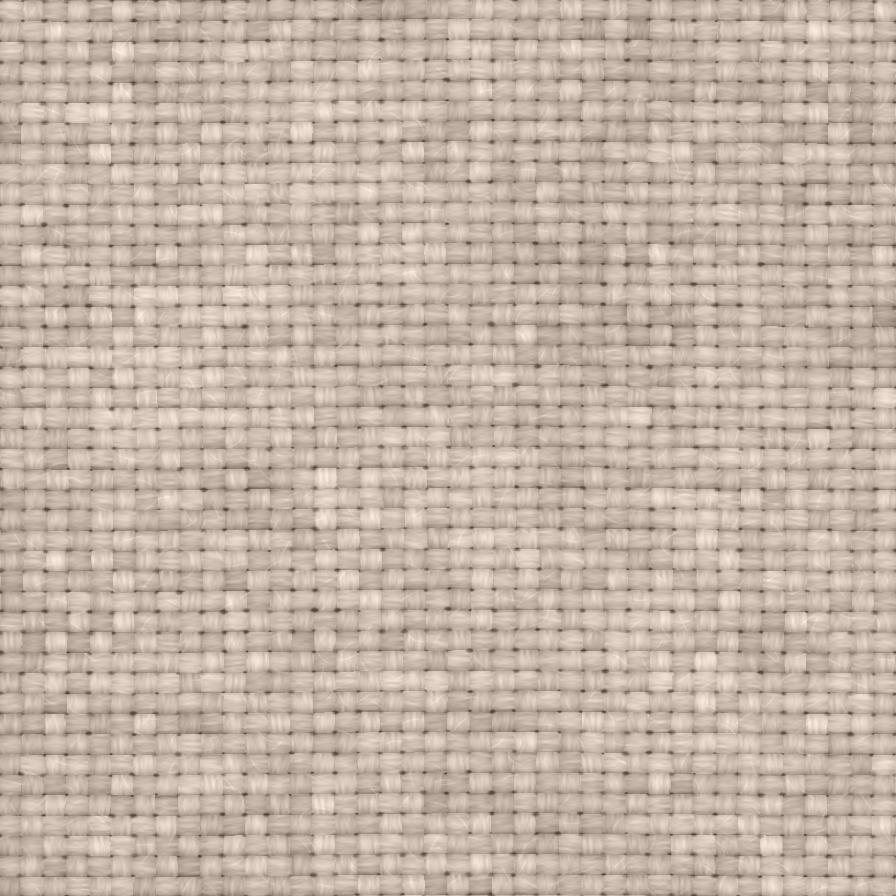
This texture is drawn by a Shadertoy shader. Its source:

```glsl
// Plain-weave linen in warm beige: vertical warp and horizontal weft threads pass
// over and under each other. Rounded, lifted threads are compared by height, then
// shaded with stretched fibre noise, uneven yarn, small dark pores and loose hairs.

#define THREADS vec2(40.0, 44.0)
#define WARP_HALF_WIDTH 0.46
#define WEFT_HALF_WIDTH 0.53
#define THREAD_JITTER 0.10
#define YARN_VARIATION 0.17
#define CROSSING_VARIATION 0.11
#define FIBRE_CONTRAST 0.34
#define PORE_SIZE vec2(0.17, 0.12)
#define HAIR_GRID 36.0
#define HAIR_STRENGTH 0.10
#define DARK_COLOR vec3(0.45, 0.39, 0.34)
#define LIGHT_COLOR vec3(0.95, 0.89, 0.84)

const float PI = 3.14159265;

float hash(vec2 p) {
    return fract(sin(dot(p, vec2(127.1, 311.7))) * 43758.545);
}

float noise(vec2 p) {
    vec2 i = floor(p), f = fract(p);
    f = f * f * (3.0 - 2.0 * f);
    return mix(mix(hash(i), hash(i + vec2(1, 0)), f.x),
               mix(hash(i + vec2(0, 1)), hash(i + vec2(1, 1)), f.x), f.y);
}

// Sideways drift of one thread along its length
float drift(float id, float along) {
    float seed = hash(vec2(id, 3.7));
    return THREAD_JITTER * (seed - 0.5 + 0.5 * sin(along * 0.9 + seed * 40.0));
}

// Slow tone change of one thread along its length
float yarnTone(float id, float along) {
    return 0.5 * (hash(vec2(id, 9.2)) - 0.5) + 1.1 * (noise(vec2(along * 0.35, id * 7.0)) - 0.5);
}

// Slubs: thick and thin places along a thread
float slub(float id, float along) {
    return 1.0 + 0.22 * (noise(vec2(along * 0.6, id * 5.0 + 90.0)) - 0.5);
}

// Irregular strands running along a thread, from -0.5 to 0.5
float fibres(float across, float along, float seed) {
    float bent = across + (seed - 0.5) * 0.16 * along;
    vec2 q = vec2(bent * 7.0, along * 1.3) + seed * 60.0;
    return 0.65 * noise(q) + 0.35 * noise(q * vec2(1.9, 3.0) + 9.0) - 0.5;
}

// Round cross-section, 1 at the middle and 0 at the edge
float roundness(float across, float halfWidth) {
    float a = across / halfWidth;
    return sqrt(max(0.0, 1.0 - a * a));
}

// Coverage of short curved hairs scattered on a jittered grid
float hairs(vec2 uv, float pixel) {
    vec2 p = uv * HAIR_GRID;
    vec2 cell = floor(p);
    float cover = 0.0;
    for (int y = -1; y <= 1; y++)
    for (int x = -1; x <= 1; x++) {
        vec2 id = cell + vec2(x, y);
        vec2 d = p - id - vec2(hash(id + 31.0), hash(id + 53.0));
        float angle = (hash(id + 17.0) - 0.5) * PI * 0.8;
        d = mat2(cos(angle), sin(angle), -sin(angle), cos(angle)) * d;
        d.y += (hash(id + 71.0) - 0.5) * 1.4 * d.x * d.x;
        float line = 1.0 - smoothstep(0.01, 0.02 + pixel, abs(d.y));
        float ends = 1.0 - smoothstep(0.2, 0.5, abs(d.x));
        cover = max(cover, line * ends * step(0.4, hash(id + 97.0)));
    }
    return cover;
}

void mainImage(out vec4 fragColor, in vec2 fragCoord) {
    vec2 uv = fragCoord / iResolution.y;
    float pixel = 1.0 / iResolution.y;

    // Thread grid, almost straight
    vec2 p = uv * THREADS + 0.06 * sin(uv.yx * vec2(9.0, 7.0) + 0.8);
    vec2 id = floor(p);
    vec2 f = p - id - 0.5;
    float side = 1.0 - 2.0 * mod(id.x + id.y, 2.0);
    float seed = hash(id);
    float weftId = id.y + 200.0;

    // Cross-sections and over-under lift of both threads
    vec2 across = f - vec2(drift(id.x, p.y), drift(weftId, p.x));
    float warpLift = side * cos(PI * f.y);
    float weftLift = -side * cos(PI * f.x);
    float warpBody = roundness(across.x, WARP_HALF_WIDTH * slub(id.x, p.y));
    float weftBody = roundness(across.y, WEFT_HALF_WIDTH * slub(weftId, p.x) * (0.92 + 0.08 * weftLift));

    // Warp floats are flat with dipping ends, weft floats bulge like lenses
    float warpTone = 0.36 + 0.15 * warpBody + 0.31 * max(warpLift, 0.0);
    float weftTone = 0.28 + 0.36 * weftBody + 0.13 * max(weftLift, 0.0);
    warpTone += FIBRE_CONTRAST * fibres(across.x, f.y, seed) + YARN_VARIATION * yarnTone(id.x, p.y);
    weftTone += FIBRE_CONTRAST * fibres(across.y, f.x, seed) + YARN_VARIATION * yarnTone(weftId, p.x);

    // The higher thread shows
    float rise = 0.6 * (warpLift - weftLift) + 0.5 * (warpBody - weftBody) - 0.14;
    float soft = 0.06 + 2.0 * pixel * THREADS.y;
    float tone = mix(weftTone, warpTone, smoothstep(-soft, soft, rise));

    // Variation per crossing, light from above and broad clouding
    tone += CROSSING_VARIATION * (seed - 0.5) + 0.13 * f.y;
    tone += 0.07 * (noise(uv * 5.0) + noise(uv * 11.0 + 20.0) - 1.0);

    // Dark pores of uneven size where four crossings meet
    vec2 corner = floor(p + 0.5);
    vec2 poreSize = PORE_SIZE * (0.45 + 0.75 * hash(corner + 0.3));
    vec2 offset = p - corner - 0.1 * (vec2(hash(corner + 3.0), hash(corner + 6.0)) - 0.5);
    float hole = 1.0 - smoothstep(0.2, 1.3, length(offset / poreSize));
    tone -= hole * (0.1 + 0.5 * hash(corner + 41.0));

    tone += HAIR_STRENGTH * hairs(uv, pixel * HAIR_GRID);
    fragColor = vec4(mix(DARK_COLOR, LIGHT_COLOR, clamp(tone, -0.2, 1.06)), 1.0);
}
```
